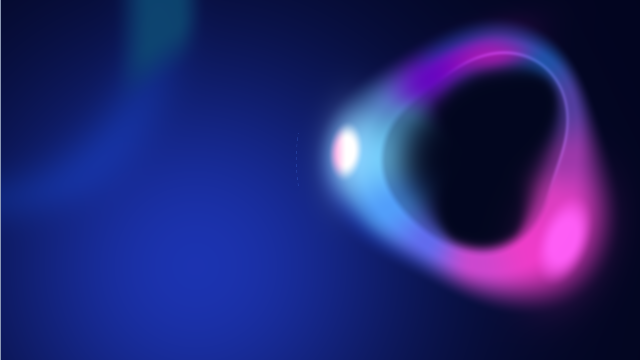
Write a WebGL 2 fragment shader that draws this background.

```glsl
#version 300 es
precision highp float;
// A glowing, rounded-triangle ring floats over a deep blue radial gradient.
// Two Fourier contours bound the ring in polar space; its hue follows the
// angle, and soft ellipses add the hot spots, violet streak and teal haze.
uniform vec2 u_resolution;
out vec4 fragColor;

const vec3 ringHues[12] = vec3[12](
    vec3(.60, .22, .66), vec3(.32, .24, .62), vec3(.08, .34, .66), vec3(.22, .24, .68),
    vec3(.38, .14, .72), vec3(.32, .62, .78), vec3(.44, .80, .98), vec3(.32, .62, .98),
    vec3(.38, .42, .93), vec3(.80, .28, .81), vec3(.92, .24, .78), vec3(.83, .25, .74));

// Cyclic blend of the hues around the ring
vec3 hueAt(float angle) {
    float s = mod(angle / 6.2831853 * 12.0, 12.0);
    int i = int(s) % 12;
    return mix(ringHues[i], ringHues[(i + 1) % 12], smoothstep(0.0, 1.0, fract(s)));
}

// Radius from a mean and three pairs of cosine and sine weights
float contour(float a, float mean, vec3 cosines, vec3 sines) {
    vec3 k = a * vec3(1.0, 2.0, 3.0);
    return mean + dot(cosines, cos(k)) + dot(sines, sin(k));
}

// Scaled distance from the centre of a tilted ellipse; 1 on its rim
float ellipse(vec2 p, vec2 center, vec2 radii, float tilt) {
    vec2 q = p - center;
    float c = cos(tilt), s = sin(tilt);
    return length(vec2(c * q.x + s * q.y, c * q.y - s * q.x) / radii);
}

float bell(float x) { return exp(-x * x); }

vec3 backdrop(vec2 p) {
    float d = distance(p, vec2(.544, .26));
    vec3 color = mix(vec3(.008, .018, .12), vec3(.108, .20, .69), exp(-2.5 * d * d));

    // Dim blue arc sweeping down the left side
    float arc = bell((distance(p, vec2(-.09, .954)) - .53) / .085);
    color += vec3(.01, .055, .13) * arc * smoothstep(.25, .5, p.y);

    // Teal haze at the top, cut by a diagonal lower edge
    float haze = smoothstep(.31, .42, p.x) * (1.0 - smoothstep(.49, .575, p.x));
    haze *= smoothstep(-.07, .08, p.y - .79 - .7 * (p.x - .4));
    color = mix(color, vec3(.05, .29, .44), .85 * haze);

    // Faint dashed curve and pale left border
    float y = p.y - .557;
    float dash = bell((p.x - .823 - 1.1 * y * y) / .0012) * step(abs(y), .073);
    color += vec3(.05, .09, .12) * dash * step(.5, fract(p.y * 55.0));
    return mix(color, vec3(.6, .65, .75), 1.0 - smoothstep(.001, .003, p.x));
}

vec3 addRing(vec3 color, vec2 p) {
    vec2 q = p - vec2(1.319, .56);
    float r = length(q), a = atan(q.y, q.x);
    float outer = contour(a, .403, vec3(.004, .007, -.037), vec3(-.023, -.019, -.015));
    float inner = contour(a, .259, vec3(.010, -.011, -.020), vec3(.014, .020, .007));
    float t = (r - inner) / (outer - inner);
    float leftSide = smoothstep(.2, 1.0, -cos(a));
    float rightSide = smoothstep(.6, 1.0, cos(a + .2));
    float topSide = smoothstep(.75, 1.0, cos(a - 1.5));

    // Dark hollow, then light leaking inward from the rim
    color = mix(color, vec3(.008, .025, .12), 1.0 - smoothstep(-.02, .02, r - inner));
    float softness = .022 + .06 * leftSide + .03 * rightSide + .025 * topSide;
    float leak = bell(min(r - inner, 0.0) / softness);
    leak *= mix(.72, 1.0, smoothstep(-.012, .012, r - inner));
    float fade = 1.0 - smoothstep(.28, 1.06, t);

    vec3 hue = hueAt(a);
    hue = mix(hue, vec3(.14, .28, .88), leftSide * smoothstep(.5, .95, t) * smoothstep(.2, -.2, q.y));
    hue = mix(hue, vec3(.05, .28, .58), topSide * smoothstep(.25, .6, t));
    color = mix(color, hue, leak * fade);

    // Violet streak warming to magenta, and a fine bright inner rim
    float streak = bell(ellipse(p, vec2(1.245, .805), vec2(.17, .055), .47));
    vec3 violet = mix(vec3(.40, .0, .76), vec3(.76, .06, .70), smoothstep(1.18, 1.40, p.x));
    color = mix(color, violet, .9 * streak * leak);
    float warm = bell(ellipse(p, vec2(1.38, .845), vec2(.09, .035), .15));
    color = mix(color, vec3(.72, .08, .70), .7 * warm);
    float rim = bell((r - inner) / .006) * smoothstep(.2, .9, cos(a - .7));
    return color + vec3(.12, .10, .16) * rim;
}

vec3 addHotSpots(vec3 color, vec2 p) {
    // White core with a pink left fringe
    float halo = bell(ellipse(p, vec2(.965, .575), vec2(.065, .115), -.1));
    color = mix(color, vec3(.62, .82, 1.0), .65 * halo);
    float core = ellipse(p, vec2(.961, .579), vec2(.045, .078), -.1);
    vec3 white = mix(vec3(1.0, .68, .90), vec3(1.0), smoothstep(.925, .965, p.x));
    color = mix(color, white, 1.0 - smoothstep(.45, 1.12, core));

    // Leaning magenta lobe
    float bloom = bell(ellipse(p, vec2(1.569, .333), vec2(.10, .15), -.35));
    color = mix(color, vec3(.98, .22, .82), .5 * bloom);
    float lobe = ellipse(p, vec2(1.567, .333), vec2(.068, .123), -.35);
    return mix(color, vec3(1.0, .37, .97), .95 * (1.0 - smoothstep(.4, 1.12, lobe)));
}

void main() {
    vec2 p = gl_FragCoord.xy / u_resolution.y;
    vec3 color = addHotSpots(addRing(backdrop(p), p), p);
    fragColor = vec4(clamp(color, 0.0, 1.0), 1.0);
}
```
